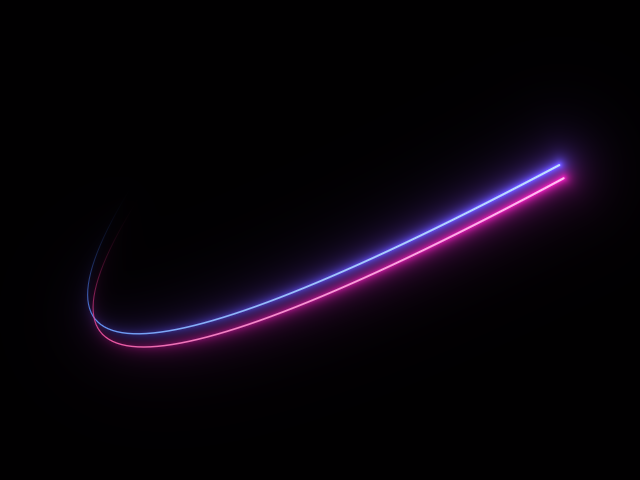
Give the GLSL for this background, as a Shadertoy shader.

```glsl
const int SEGMENTS = 64;
const vec2 CANVAS_CENTER = vec2(0.6667, 0.5);
const vec3 BACKGROUND = vec3(0.004, 0.0, 0.005);

const float THIN_HALF_WIDTH = 0.0008;
const float THICK_HALF_WIDTH = 0.0022;
const float CORE_FADE_END = 0.38;
const float GLOW_GROWTH = 1.5;
const float HALO_RADIUS = 0.0115;
const float HAZE_RADIUS = 0.043;

const vec3 BLUE_TAIL = vec3(0.18, 0.40, 0.92);
const vec3 BLUE_HEAD = vec3(0.75, 0.88, 1.0);
const vec3 BLUE_HALO = vec3(0.25, 0.28, 0.80);
const vec3 BLUE_HAZE = vec3(0.20, 0.12, 0.42);

const vec3 PINK_TAIL = vec3(0.85, 0.08, 0.42);
const vec3 PINK_HEAD = vec3(1.0, 0.75, 0.95);
const vec3 PINK_HALO = vec3(0.75, 0.06, 0.52);
const vec3 PINK_HAZE = vec3(0.30, 0.04, 0.27);

// Control points of a cubic curve, from the faint tail to the bright head
struct Curve { vec2 tail, tailHandle, headHandle, head; };

const Curve BLUE_CURVE = Curve(vec2(0.278, 0.618), vec2(0.0035, 0.177),
                               vec2(0.328, 0.212), vec2(1.165, 0.656));
const Curve PINK_CURVE = Curve(vec2(0.292, 0.592), vec2(0.014, 0.156),
                               vec2(0.333, 0.177), vec2(1.174, 0.6285));

vec2 curvePoint(Curve c, float t) {
    float s = 1.0 - t;
    return s * s * s * c.tail + 3.0 * s * s * t * c.tailHandle
         + 3.0 * s * t * t * c.headHandle + t * t * t * c.head;
}

// Returns core coverage, halo, haze and the curve parameter at the nearest point
vec4 traceTrail(vec2 p, Curve c, float pixel) {
    float core = 0.0, halo = 0.0, haze = 0.0;
    float nearest = 1e5, nearestT = 0.0;
    vec2 a = c.tail;
    for (int i = 0; i < SEGMENTS; i++) {
        vec2 b = curvePoint(c, float(i + 1) / float(SEGMENTS));
        vec2 ab = b - a;
        float along = clamp(dot(p - a, ab) / dot(ab, ab), 0.0, 1.0);
        float d = length(p - a - ab * along);
        float t = (float(i) + along) / float(SEGMENTS);

        float halfWidth = mix(THIN_HALF_WIDTH, THICK_HALF_WIDTH, t);
        float coverage = clamp((halfWidth - d) / pixel + 0.5, 0.0, 1.0);
        float strength = pow(t, GLOW_GROWTH);
        core = max(core, coverage * smoothstep(0.0, CORE_FADE_END, t));
        halo = max(halo, strength * exp(-d / HALO_RADIUS));
        haze = max(haze, strength * exp(-d / HAZE_RADIUS));
        if (d < nearest) { nearest = d; nearestT = t; }
        a = b;
    }
    return vec4(core, halo, haze, nearestT);
}

void mainImage(out vec4 fragColor, in vec2 fragCoord) {
    float pixel = 1.0 / iResolution.y;
    vec2 p = (fragCoord - 0.5 * iResolution.xy) * pixel + CANVAS_CENTER;

    vec4 blue = traceTrail(p, BLUE_CURVE, pixel);
    vec4 pink = traceTrail(p, PINK_CURVE, pixel);

    // Blend the glows softly so that the gap between the trails stays dark
    vec3 blueGlow = BLUE_HALO * blue.y + BLUE_HAZE * blue.z;
    vec3 pinkGlow = PINK_HALO * pink.y + PINK_HAZE * pink.z;
    vec3 color = BACKGROUND + sqrt(blueGlow * blueGlow + pinkGlow * pinkGlow);

    // Sharp cores, whitening toward the head
    color = mix(color, mix(BLUE_TAIL, BLUE_HEAD, blue.w), blue.x);
    color = mix(color, mix(PINK_TAIL, PINK_HEAD, pink.w), pink.x);

    fragColor = vec4(clamp(color, 0.0, 1.0), 1.0);
}
```
